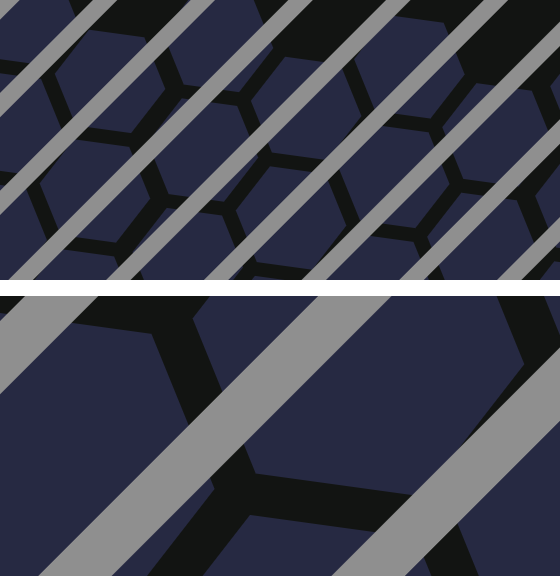
Top: the whole. Bottom: its middle third, enlarged.
Write a Shadertoy shader that draws this pattern.

```glsl
float hexagon(vec2 p, float apothem) {
    p = abs(p);
    return max(dot(p, vec2(0.8660254, 0.5)), p.y) - apothem;
}

vec2 repeatCentered(vec2 p, vec2 period) {
    return p - period * round(p / period);
}

// Tiles of four staggered columns, three cells each, with an empty top row
float honeycomb(vec2 p) {
    const float rowStep = 0.395;
    vec2 tile = vec2(1.397, 4.0 * rowStep);
    float dist = 1e3;
    for (int column = 0; column < 4; column++) {
        float stagger = 0.5 * float(column % 2);
        for (int row = 0; row < 3; row++) {
            vec2 center = vec2(0.345 * float(column), -rowStep * (float(row) + stagger));
            dist = min(dist, hexagon(repeatCentered(p - center, tile), 0.1726));
        }
    }
    return dist;
}

// Signed distance to evenly spaced 45 degree bars
float diagonalBars(vec2 p) {
    const float period = 0.349;
    float offset = p.x - p.y - 0.0735;
    offset -= period * round(offset / period);
    return (abs(offset) - 0.125 * period) * 0.70710678;
}

float coverage(float dist, float pixel) {
    return clamp(0.5 - dist / pixel, 0.0, 1.0);
}

void mainImage(out vec4 fragColor, in vec2 fragCoord) {
    float pixel = 1.0 / iResolution.y;
    vec2 uv = fragCoord * pixel;

    // Tilt the honeycomb slightly clockwise
    float tilt = 0.137;
    vec2 local = uv - vec2(0.7786, 0.8555);
    local = vec2(cos(tilt) * local.x - sin(tilt) * local.y,
                 sin(tilt) * local.x + cos(tilt) * local.y);

    vec3 grout = vec3(0.07, 0.08, 0.07);
    vec3 cell = vec3(0.15, 0.16, 0.26);
    vec3 bar = vec3(0.56);

    vec3 color = mix(grout, cell, coverage(honeycomb(local), pixel));
    color = mix(color, bar, coverage(diagonalBars(uv), pixel));
    fragColor = vec4(color, 1.0);
}
```
